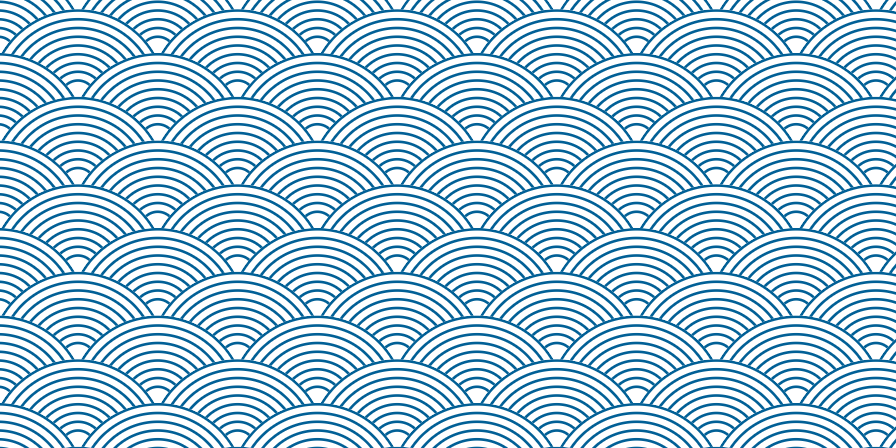
Write a Shadertoy shader that draws this pattern.

```glsl
// Seigaiha waves: staggered rows of overlapping discs, each drawn as
// concentric rings on white. Rows are painted back to front, so every
// lower row hides the bottoms of the discs above it.

// Lengths are fractions of the canvas height.
const float ROW_STEP   = 0.09766;             // height between rows
const float PERIOD     = 0.35625;             // width between discs in a row
const float RADIUS     = 2.0 * ROW_STEP;      // outermost ring
const float RING_GAP   = ROW_STEP / 5.0;      // spacing of the rings
const float LAST_RING  = 8.0;                 // index of the innermost ring
const float LINE_WIDTH = 0.0059;
const vec2  CROWN      = vec2(0.8865, 0.5859); // top of one disc
const int   LAYERS     = 4;                   // rows that can reach a point

const vec3 PAPER = vec3(1.0);
const vec3 INK   = vec3(0.005, 0.375, 0.59);

// Antialiased coverage of the region where the signed distance is negative.
float coverage(float signedDistance, float pixel) {
    return clamp(0.5 - signedDistance / pixel, 0.0, 1.0);
}

// Offset from the nearest disc centre in the given row.
vec2 discOffset(vec2 p, float row) {
    vec2 centre = CROWN + vec2(0.5 * PERIOD * mod(row, 2.0), row * ROW_STEP - RADIUS);
    vec2 offset = p - centre;
    offset.x -= PERIOD * round(offset.x / PERIOD);
    return offset;
}

// Signed distance to the stroked rings, measured inward from the rim.
float ringDistance(float depth) {
    float ring = clamp(round(depth / RING_GAP), 0.0, LAST_RING);
    return abs(depth - ring * RING_GAP) - 0.5 * LINE_WIDTH;
}

void mainImage(out vec4 fragColor, in vec2 fragCoord) {
    float pixel = 1.0 / iResolution.y;
    vec2 p = fragCoord * pixel;
    float frontRow = floor((p.y - CROWN.y) / ROW_STEP);

    // Higher rows lie behind, so paint from the top row down.
    vec3 color = PAPER;
    for (int layer = LAYERS - 1; layer >= 0; layer--) {
        float depth = RADIUS - length(discOffset(p, frontRow + float(layer)));
        vec3 disc = mix(PAPER, INK, coverage(ringDistance(depth), pixel));
        color = mix(color, disc, coverage(-depth - 0.5 * LINE_WIDTH, pixel));
    }
    fragColor = vec4(color, 1.0);
}
```
